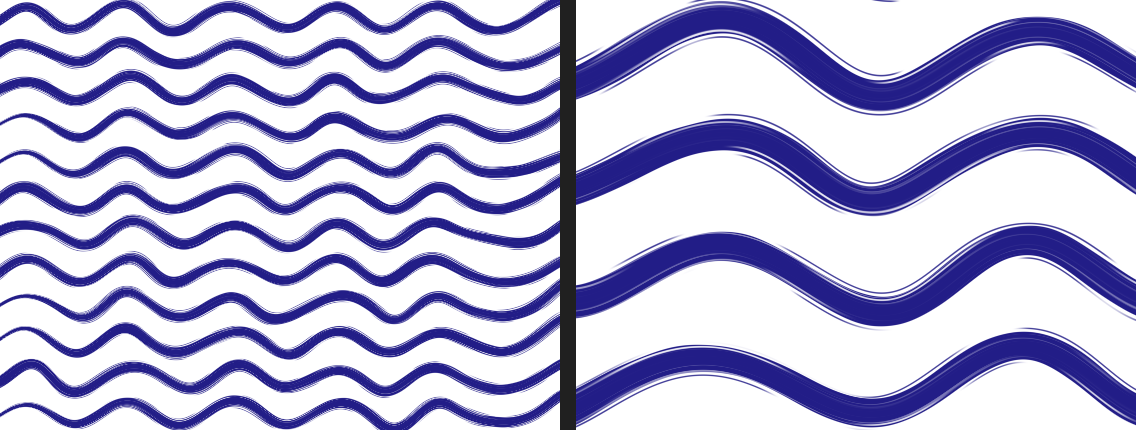
Left, the full canvas; right, a detail of the centre.
A WebGL 2 fragment shader for this pattern:

```glsl
#version 300 es
precision highp float;

uniform vec2 u_resolution;
out vec4 outColor;

#define ROWS 12.0
#define ROW_SPACING 0.0838
#define FIRST_ROW 0.042
#define WAVE_LENGTH 0.2416
#define FIRST_CREST 0.059
#define AMPLITUDE 0.0255
#define HALF_WIDTH 0.0118
#define WOBBLE 0.16
#define STREAKS 0.5
#define INK vec3(0.135, 0.115, 0.53)
#define PAPER vec3(1.0)

const float TAU = 6.2831853;

float hash(vec2 cell) {
    return fract(sin(dot(cell, vec2(127.1, 311.7))) * 43758.55);
}

float cornerSlope(vec2 cell, vec2 offset) {
    float angle = TAU * hash(cell);
    return dot(vec2(cos(angle), sin(angle)), offset);
}

// Gradient noise, roughly -0.7 to 0.7
float noise(vec2 p) {
    vec2 cell = floor(p);
    vec2 f = p - cell;
    vec2 u = f * f * f * (f * (f * 6.0 - 15.0) + 10.0);
    vec2 e = vec2(0.0, 1.0);
    float low = mix(cornerSlope(cell, f), cornerSlope(cell + e.yx, f - e.yx), u.x);
    float high = mix(cornerSlope(cell + e.xy, f - e.xy), cornerSlope(cell + e.yy, f - e.yy), u.x);
    return mix(low, high, u.y);
}

// Height of the centre line of one hand-drawn wave
float waveHeight(float x, float row) {
    float seed = row * 17.3 + 0.5;
    float phase = (x - FIRST_CREST) / WAVE_LENGTH;
    phase -= 0.3 * smoothstep(1.05, 1.3, x);
    phase += WOBBLE * noise(vec2(x * 4.0, seed));
    float size = AMPLITUDE * (1.0 + 0.55 * noise(vec2(x * 5.0 + 9.0, seed)));
    float drift = 0.009 * noise(vec2(x * 2.5 + 31.0, seed));
    float lift = 0.034 * hash(vec2(row, 5.0)) * smoothstep(1.15, 1.32, x);
    float base = 1.0 - FIRST_ROW - row * ROW_SPACING;
    return base + size * cos(TAU * phase) + drift + lift;
}

// Some strokes start with a thin tip at the left
float strokeWidth(float x, float row) {
    float thinStart = max(step(2.5, mod(row, 5.0)), step(10.5, row));
    float tip = mix(0.32, 1.0, smoothstep(0.0, 0.26, x));
    float pressure = 1.0 + 0.22 * noise(vec2(x * 6.0 + 50.0, row * 17.3 + 0.5));
    return HALF_WIDTH * mix(1.0, tip, thinStart) * pressure;
}

float band(float d, float halfWidth, float blur) {
    return 1.0 - smoothstep(halfWidth - blur, halfWidth + blur, abs(d));
}

// Ink cover of one dry brush stroke
float strokeCover(vec2 p, float row) {
    float centre = waveHeight(p.x, row);
    float slope = (waveHeight(p.x + 0.002, row) - centre) / 0.002;
    float width = strokeWidth(p.x, row);
    float across = (p.y - centre) / sqrt(1.0 + slope * slope) / width;
    if (abs(across) > 2.0) return 0.0;

    float blur = 0.7 / (u_resolution.y * width);
    float side = across < 0.0 ? 7.3 : 3.6;
    float seed = row * 23.7 + side;
    float edge = abs(across);
    float body = band(edge, 1.0 + 0.12 * noise(vec2(p.x * 22.0, seed)), blur);

    // Faint bristle streaks inside the ink
    float bristle = noise(vec2(p.x * 5.0, across * 6.0 + row * 31.0));
    body *= 1.0 - STREAKS * smoothstep(0.05, 0.55, bristle) * smoothstep(0.1, 0.8, edge);

    // Bare groove near each edge
    float groovePath = 0.8 + 0.14 * noise(vec2(p.x * 7.0, seed + 0.4));
    float grooveOn = smoothstep(-0.02, 0.18, noise(vec2(p.x * 8.0 + 20.0, seed)));
    body *= 1.0 - 0.85 * grooveOn * band(edge - groovePath, 0.06, blur);

    // Loose hairs just outside the edge
    float hairPath = 1.2 + 0.22 * noise(vec2(p.x * 8.0 + 40.0, seed));
    float hairOn = smoothstep(-0.08, 0.1, noise(vec2(p.x * 11.0 + 60.0, seed)));
    float hair = hairOn * band(edge - hairPath, 0.05, blur);
    return max(body, 0.85 * hair);
}

void main() {
    vec2 p = gl_FragCoord.xy / u_resolution.y;
    float nearest = floor((1.0 - FIRST_ROW - p.y) / ROW_SPACING + 0.5);
    float cover = 0.0;
    for (float k = -1.0; k <= 1.0; k++) {
        float row = nearest + k;
        if (row >= 0.0 && row < ROWS) cover = max(cover, strokeCover(p, row));
    }
    outColor = vec4(mix(PAPER, INK, cover), 1.0);
}
```
